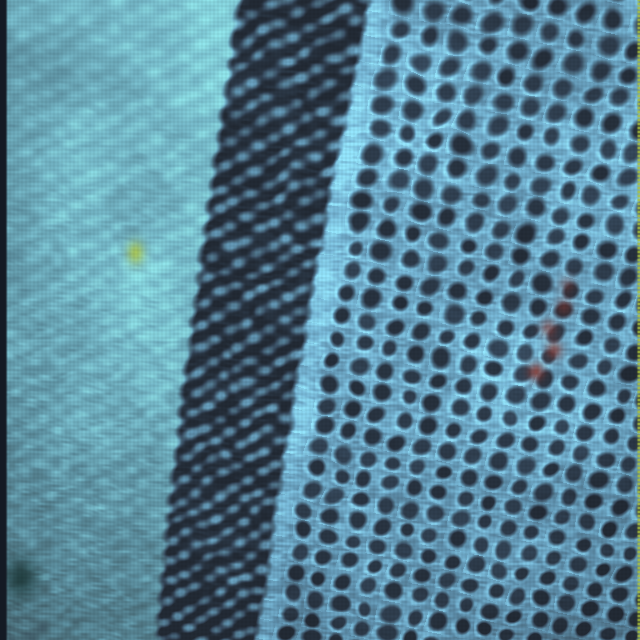
Reproduce this texture procedurally as a WebGL 2 fragment shader.

```glsl
#version 300 es
precision highp float;
// Pale blue knitted cloth with a dark ribbed band and an open mesh of dark holes.
#define COLUMN_PITCH 0.0475   // mesh column spacing at the top edge
#define ROWS 25.0             // rows down the canvas before compression
#define ROW_SQUEEZE 3.5       // extra rows gathered towards the bottom
#define ROW_TILT 0.19         // fall of the rows to the right
#define HOLE_RADIUS vec2(0.31, 0.36)
#define STITCH_RADIUS vec2(0.56, 0.25)
#define WEAR 0.16             // strength of uneven wear
#define SCREEN_LINES 160.0    // faint fine grid over everything

uniform vec2 u_resolution;
out vec4 fragColor;

const vec3 TONES[6] = vec3[6](
  vec3(0.13, 0.16, 0.20), vec3(0.22, 0.30, 0.38), vec3(0.29, 0.42, 0.50),
  vec3(0.36, 0.55, 0.66), vec3(0.46, 0.71, 0.83), vec3(0.56, 0.87, 0.96));
const vec3 YELLOW = vec3(0.68, 0.76, 0.22);
const vec3 RUST = vec3(0.50, 0.22, 0.20);
const vec3 MOSS = vec3(0.10, 0.20, 0.20);
const vec3 BORDER = vec3(0.08, 0.10, 0.14);

float hash(vec2 p) {
  vec3 q = fract(p.xyx * vec3(0.1031, 0.1030, 0.0973));
  q += dot(q, q.yzx + 33.33);
  return fract((q.x + q.y) * q.z);
}

float noise(vec2 p) {
  vec2 i = floor(p), f = fract(p);
  f = f * f * (3.0 - 2.0 * f);
  return mix(mix(hash(i), hash(i + vec2(1, 0)), f.x),
             mix(hash(i + vec2(0, 1)), hash(i + vec2(1, 1)), f.x), f.y);
}

// Blend through the tones from dark (0) to bright (1)
vec3 toneRamp(float t) {
  vec3 c = TONES[0];
  for (int i = 0; i < 5; i++)
    c = mix(c, TONES[i + 1], clamp(t * 5.0 - float(i), 0.0, 1.0));
  return c;
}

// Staggered, slightly leaning oval stitches
float stitches(vec2 q) {
  float sum = 0.0;
  for (int j = -1; j <= 1; j++)
    for (int i = -1; i <= 1; i++) {
      vec2 cell = floor(q) + vec2(i, j);
      vec2 jitter = vec2(hash(cell), hash(cell + 57.0)) - 0.5;
      vec2 d = q - cell - 0.5 - vec2(0.0, 0.5 * mod(cell.x, 2.0)) - 0.2 * jitter;
      d.y += 0.13 * d.x;
      d /= STITCH_RADIUS;
      sum += exp(-dot(d, d)) * (0.75 + 0.5 * hash(cell + 19.0));
    }
  return sum;
}

// x: dark hole, y: bright yarn curling around it
vec2 meshCell(vec2 q, float soft) {
  vec2 cell = floor(q);
  vec2 jitter = vec2(hash(cell + 7.0), hash(cell + 31.0)) - 0.5;
  vec2 d = fract(q) - 0.5 - 0.12 * jitter;
  d.y += 0.10 * d.x;
  float size = 0.86 + 0.28 * hash(cell + 11.0);
  float r = length(d / (HOLE_RADIUS * size));
  float hole = 1.0 - smoothstep(0.88 - soft, 1.12 + soft, r);
  float rim = exp(-pow((r - 1.4) / 0.3, 2.0)) * smoothstep(-0.3, 0.4, d.y - d.x);
  return vec2(hole * (0.82 + 0.18 * hash(cell + 3.0)), rim);
}

float blot(vec2 p, vec2 center, vec2 radius) {
  vec2 d = (p - center) / radius;
  return exp(-dot(d, d));
}

void main() {
  vec2 p = gl_FragCoord.xy / u_resolution;
  float down = 1.0 - p.y;
  float soft = mix(0.34, 0.16, down);

  // Cloth coordinates: columns fan out upwards, rows crowd downwards
  float bandLeft = 0.375 - 0.16 * down + 0.03 * down * down;
  float bandRight = bandLeft + 0.200 - 0.046 * down;
  float across = p.x - bandRight;
  float fall = down - ROW_TILT * across;
  vec2 knit = vec2(across / (COLUMN_PITCH - 0.009 * down),
                   ROWS * fall + ROW_SQUEEZE * fall * fall);
  vec2 warp = vec2(noise(p * 24.0), noise(p * 24.0 + 40.0)) - 0.5;
  knit += 0.22 * warp;

  float wear = noise(p * 9.0) + 0.5 * noise(p * 33.0) - 0.75;
  float fiber = noise(knit * vec2(3.0, 8.0) + vec2(0.0, knit.x)) - 0.5;
  float stitch = stitches(knit * vec2(2.0, 1.0));

  // Plain cloth, dark band, open mesh
  float plain = 0.76 + 0.13 * (stitch - 0.6) + 0.14 * fiber * (0.4 + down);
  plain += 0.13 * smoothstep(0.0, 0.34, p.x) - 0.20 * smoothstep(0.35, 1.0, down);
  float band = 0.02 + 0.62 * smoothstep(0.15, 1.15, stitch) + 0.08 * fiber;
  vec2 mesh = meshCell(knit - vec2(0.75, 0.4), soft);
  float holes = mesh.x * smoothstep(0.55, 0.85, knit.x);
  float yarn = 0.75 + 0.15 * mesh.y + 0.24 * fiber - 0.13 * smoothstep(0.5, 1.0, down);
  yarn += 0.12 * (1.0 - smoothstep(0.5, 1.1, knit.x));
  float open = mix(yarn, 0.03, holes);

  // Uneven seams follow the stitches
  float seam = 0.007 * (stitch - 0.6) + 0.006 * warp.x;
  float inBand = smoothstep(-0.007, 0.007, p.x - bandLeft - seam);
  float inMesh = smoothstep(-0.007, 0.007, across + seam);
  float tone = mix(mix(plain, band, inBand), open, inMesh);
  tone += WEAR * wear * (0.3 + tone) - 0.10 * smoothstep(0.45, 0.8, length(p - vec2(0.5, 0.6)));
  vec3 color = toneRamp(clamp(tone, 0.0, 1.0));
  color = mix(color, color * vec3(0.98, 1.0, 0.93), 1.0 - inBand);

  // Small stains
  color = mix(color, YELLOW, 0.75 * blot(p, vec2(0.212, 0.605), vec2(0.013, 0.017)));
  color = mix(color, MOSS, 0.85 * blot(p, vec2(0.032, 0.097), vec2(0.026, 0.030)));
  for (int i = 0; i < 5; i++) {
    float k = float(i);
    vec2 spot = vec2(0.886 - 0.010 * k + 0.010 * sin(k * 2.6), 0.555 - 0.034 * k);
    color = mix(color, RUST, (0.4 + 0.12 * k) * blot(p, spot, vec2(0.013, 0.014)));
  }

  // Fine grid and canvas edges
  vec2 lines = cos(6.28318 * p * SCREEN_LINES);
  color *= 1.0 + 0.025 * (lines.x + lines.y);
  color = mix(BORDER, color, smoothstep(0.008, 0.013, p.x));
  color = mix(color, YELLOW, smoothstep(0.994, 0.998, p.x) * (0.6 + 0.3 * lines.y));
  fragColor = vec4(color, 1.0);
}
```
